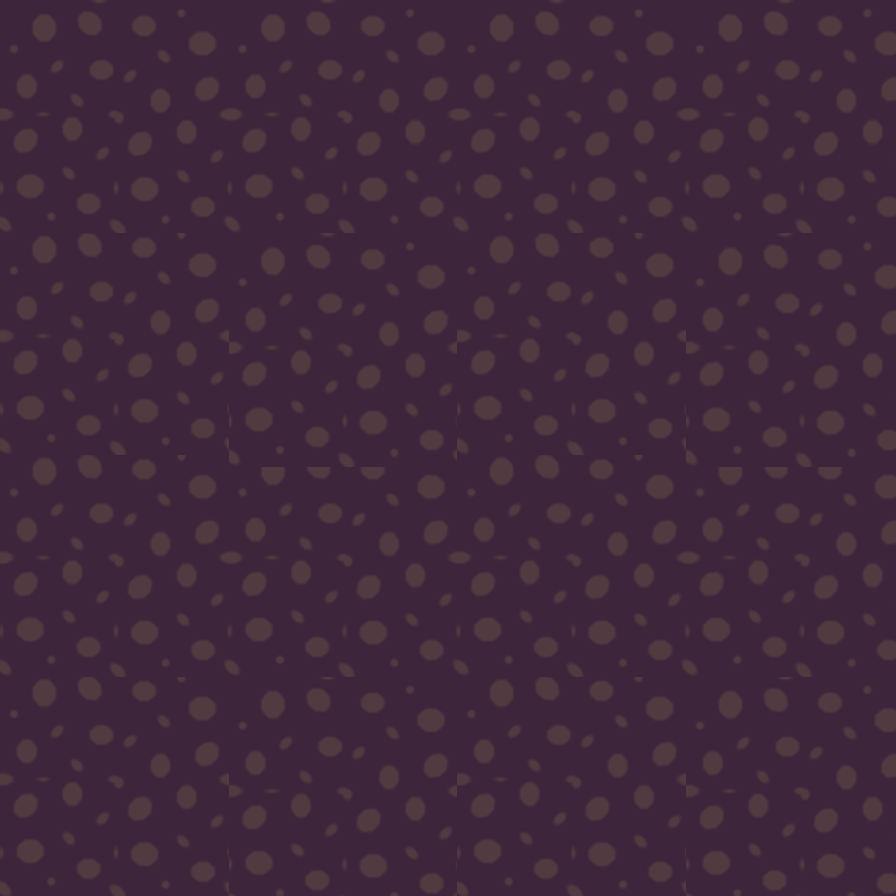
This pattern is drawn by a WebGL 2 fragment shader. Its source:

```glsl
#version 300 es
precision highp float;
// Dark plum ground with muted brown pebble spots, in turned tiles with slipped, clipped seams.

uniform vec2 u_resolution;
out vec4 outColor;

const vec3 GROUND = vec3(0.240, 0.148, 0.230);
const vec3 SPOT = vec3(0.322, 0.232, 0.252);

// Lengths are in design units, SPAN of them across the canvas.
const float SPAN = 768.0;
const float CELL_WIDTH = 196.0;
const float ROW_STEP = 190.0;
const float SLIP = 10.0;       // extra drop of every second cell
const float TILE = 98.0;       // side of the turned tile, four to a cell
const float EDGE = 1.7;        // softness of the spot outline
const float DIAGONAL = 0.785;

// Spots of one tile: centre (y down), radii.
const int SPOT_COUNT = 7;
const vec4 SPOTS[SPOT_COUNT] = vec4[](
    vec4(38, 24, 10, 11.5), vec4(77, 20, 11, 9), vec4(87, 60, 10, 8.3),
    vec4(23, 74, 8.5, 10), vec4(12, 42, 3.2, 3.2), vec4(49, 57, 6, 3.8),
    vec4(66, 86, 6, 3.8));
const float TILTS[SPOT_COUNT] = float[](
    0.0, DIAGONAL, 0.0, 0.0, 0.0, -DIAGONAL, DIAGONAL);

// Cut fragments along the seams of a cell: centre, radii.
const int FRAGMENT_COUNT = 9;
const vec4 FRAGMENTS[FRAGMENT_COUNT] = vec4[](
    vec4(2, 98, 9, 5), vec4(98, 98, 4.5, 3), vec4(102, 101, 3.8, 4.5),
    vec4(37, 98, 4, 1.5), vec4(99.5, 161, 1.7, 4), vec4(1, 161, 1.7, 4),
    vec4(101, 195, 8, 4.5), vec4(3, 192, 7.5, 4.5), vec4(85, 0.5, 5, 2));
const int FIRST_TILTED_FRAGMENT = 6;

mat2 turn(float angle) {
    float c = cos(angle), s = sin(angle);
    return mat2(c, -s, s, c);
}

// Approximate distance to a pebble between an ellipse and an octagon.
float pebble(vec2 p, vec2 radii) {
    vec2 q = abs(p) / radii;
    float octagon = max(max(q.x, q.y), (q.x + q.y) * 0.72);
    return (mix(length(q), octagon, 0.6) - 1.0) * min(radii.x, radii.y);
}

// Position in a cell; earlier rows overlap the top of later ones.
vec2 cellPosition(vec2 p) {
    float column = floor(p.x / CELL_WIDTH);
    float start;
    if (mod(column, 2.0) < 0.5) {
        start = ROW_STEP * max(floor((p.y - SLIP) / ROW_STEP), 0.0);
    } else {
        float pairStep = 2.0 * ROW_STEP;
        start = pairStep * max(floor((p.y - 2.0 * SLIP) / pairStep), 0.0);
        float slippedStart = ROW_STEP + SLIP;
        start += p.y - start < slippedStart ? 0.0 : slippedStart;
    }
    return p - vec2(column * CELL_WIDTH, start);
}

// Position in the unturned tile.
vec2 tilePosition(vec2 p) {
    bool right = p.x > TILE;
    if (p.y > TILE + 1.0) {
        p -= right ? vec2(100.0, 102.2) : vec2(2.0, 99.6);
        return vec2(TILE - p.y, p.x);
    }
    if (right) {
        p -= vec2(99.5, -0.7);
        return vec2(p.y, TILE - p.x);
    }
    return p;
}

float spotDistance(vec2 cell) {
    vec2 tile = tilePosition(cell);
    float d = SPAN;
    for (int i = 0; i < SPOT_COUNT; i++) {
        vec2 offset = turn(TILTS[i]) * (tile - SPOTS[i].xy);
        d = min(d, pebble(offset, SPOTS[i].zw));
    }
    for (int i = 0; i < FRAGMENT_COUNT; i++) {
        vec2 offset = cell - FRAGMENTS[i].xy;
        offset.x -= CELL_WIDTH * floor(offset.x / CELL_WIDTH + 0.5);
        bool tilted = i == FIRST_TILTED_FRAGMENT || i == FIRST_TILTED_FRAGMENT + 1;
        if (tilted) offset = turn(DIAGONAL) * offset;
        d = min(d, pebble(offset, FRAGMENTS[i].zw));
    }
    return d;
}

void main() {
    vec2 uv = gl_FragCoord.xy / u_resolution;
    vec2 p = SPAN * vec2(uv.x, 1.0 - uv.y);
    float softness = max(EDGE, 0.7 * SPAN / u_resolution.y);
    float d = spotDistance(cellPosition(p));
    float cover = 1.0 - smoothstep(-softness, softness, d);
    outColor = vec4(mix(GROUND, SPOT, cover), 1.0);
}
```
